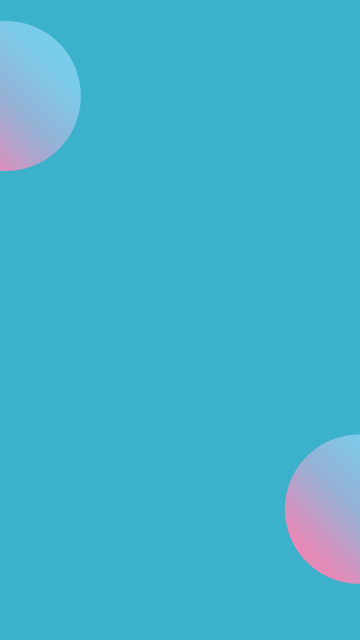
A Shadertoy shader for this background:

```glsl
// Two gradient discs, cropped by the left and right edges, on flat teal.
// Each disc is a circle distance with a smooth edge, shaded by a
// three-stop diagonal ramp running from pink (lower left) to sky blue.

// Diagonal ramp; t is the signed offset from the disc centre, in radii.
vec3 discRamp(float t) {
    vec3 pink = vec3(0.90, 0.54, 0.72);
    vec3 lavender = vec3(0.58, 0.70, 0.84);
    vec3 sky = vec3(0.48, 0.80, 0.92);
    vec3 lower = mix(pink, lavender, smoothstep(-1.0, 0.0, t) * 0.3
                                   + clamp(t / 0.85 + 1.0, 0.0, 1.0) * 0.7);
    return mix(lower, sky, clamp(t / 0.75, 0.0, 1.0));
}

// Paints one disc over the given colour.
vec3 paintDisc(vec3 under, vec2 p, vec2 centre, float radius) {
    vec2 q = p - centre;
    float pixel = 1.0 / iResolution.y;
    float cover = smoothstep(0.75 * pixel, -0.75 * pixel, length(q) - radius);
    float t = dot(q, vec2(0.7071)) / radius;
    return mix(under, discRamp(t), cover);
}

void mainImage(out vec4 fragColor, in vec2 fragCoord) {
    // Canvas height is one unit
    vec2 p = fragCoord / iResolution.y;
    float width = iResolution.x / iResolution.y;

    vec3 colour = vec3(0.232, 0.693, 0.795);
    colour = paintDisc(colour, p, vec2(0.0091, 0.8500), 0.1172);
    colour = paintDisc(colour, p, vec2(width - 0.0007, 0.2044), 0.1167);

    fragColor = vec4(colour, 1.0);
}
```
